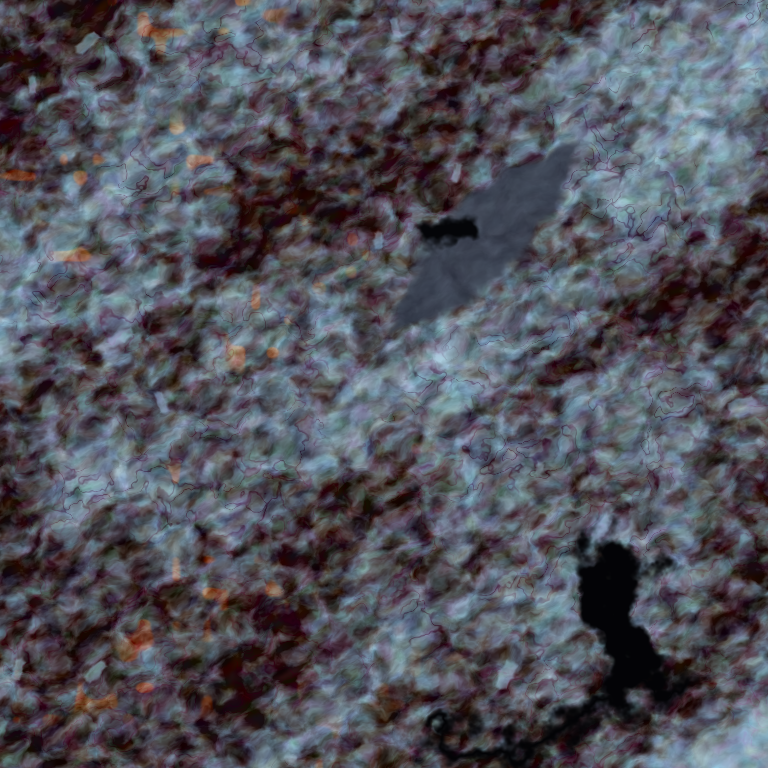
Give the GLSL for this texture, as a Shadertoy shader.

```glsl
float hash(vec2 p) {
    vec3 q = fract(p.xyx * vec3(0.1031, 0.1030, 0.0973));
    q += dot(q, q.yzx + 33.33);
    return fract((q.x + q.y) * q.z);
}

float noise(vec2 p) {
    vec2 i = floor(p), f = fract(p);
    f = f * f * (3.0 - 2.0 * f);
    return mix(mix(hash(i), hash(i + vec2(1, 0)), f.x),
               mix(hash(i + vec2(0, 1)), hash(i + vec2(1, 1)), f.x), f.y);
}

float fbm(vec2 p) {
    float sum = 0.0, amp = 0.533;
    for (int i = 0; i < 4; i++) {
        sum += amp * noise(p);
        p = mat2(1.6, 1.2, -1.2, 1.6) * p + 17.3;
        amp *= 0.5;
    }
    return sum;
}

vec2 turn(vec2 p, float a) {
    return vec2(cos(a) * p.x + sin(a) * p.y, cos(a) * p.y - sin(a) * p.x);
}

float blob(vec2 p, vec2 centre, vec2 size) {
    vec2 d = (p - centre) / size;
    return exp(-dot(d, d));
}

float segment(vec2 p, vec2 a, vec2 b) {
    vec2 d = b - a;
    return length(p - a - d * clamp(dot(p - a, d) / dot(d, d), 0.0, 1.0));
}

// Coverage of sparse angular slivers, one at most per cell
float slivers(vec2 p) {
    float cover = 0.0;
    for (int k = 0; k < 9; k++) {
        vec2 cell = floor(p * 11.0) + vec2(k % 3 - 1, k / 3 - 1);
        vec2 centre = (cell + 0.2 + 0.6 * vec2(hash(cell + 3.1), hash(cell + 8.7))) / 11.0;
        vec2 d = abs(turn(p - centre, 0.4 + 1.4 * hash(cell + 5.3)));
        vec2 size = vec2(0.011, 0.005) * (0.7 + 1.1 * hash(cell + 9.9));
        float edge = max(d.x - size.x, d.y - size.y) + 0.3 * min(d.x, d.y);
        cover = max(cover, step(0.83, hash(cell)) * (1.0 - smoothstep(-0.001, 0.004, edge)));
    }
    return cover;
}

void mainImage(out vec4 fragColor, in vec2 fragCoord) {
    vec2 uv = fragCoord / iResolution.xy;
    vec2 warp = vec2(fbm(uv * 7.0 + 4.0), fbm(uv * 7.0 + 31.0)) - 0.5;
    vec2 ragged = vec2(fbm(uv * 30.0 + 9.0), fbm(uv * 30.0 + 52.0)) - 0.5;
    vec2 p = uv + 0.16 * warp + 0.05 * ragged;
    vec2 bed = turn(p, 0.64);

    // Broad pale and dark bedding
    float tone = 0.40 + 0.14 * cos((bed.y - 0.15) * 16.5);
    tone += 1.0 * (fbm(bed * vec2(6.0, 11.0) + 12.0) - 0.5);
    tone += 0.26 * blob(p, vec2(0.53, 0.45), vec2(0.16, 0.09));
    tone += 0.20 * blob(p, vec2(0.10, 0.66), vec2(0.22, 0.16));
    tone += 0.24 * blob(p, vec2(0.83, 0.86), vec2(0.20, 0.13));
    tone -= 0.25 * blob(p, vec2(0.13, 0.17), vec2(0.30, 0.17));
    tone -= 0.25 * blob(p, vec2(0.38, 0.85), vec2(0.14, 0.18));
    tone -= 0.20 * blob(p, vec2(0.93, 0.56), vec2(0.16, 0.12));
    float pale = smoothstep(0.35, 0.7, tone);

    // Fine crystals and winding dark threads
    vec2 fine = turn(uv, 0.5) * vec2(0.8, 1.15) + 0.02 * ragged;
    float grain = fbm(fine * 62.0 + 70.0) - 0.5;
    float thread = 1.0 - smoothstep(0.0, 0.11, abs(noise(fine * 75.0 + 2.5 * ragged) - 0.42));
    thread *= smoothstep(0.35, 0.65, noise(fine * 24.0 + 41.0));
    tone += grain * mix(1.35, 1.0, pale) - thread * mix(0.08, 0.26, pale);

    // Smooth pale corner and slivers
    float corner = 1.0 - smoothstep(-0.54, -0.47, bed.y);
    tone = mix(tone, 0.95 + 0.5 * grain, corner * 0.85);
    tone = mix(tone, 0.83 + 0.5 * grain, slivers(uv + 0.015 * ragged) * 0.75);
    tone = clamp(tone, -0.1, 1.12);

    // Slate blue ramp, brown in the shadows, with tinted crystals
    vec3 color = mix(vec3(0.12, 0.10, 0.13), vec3(0.59, 0.70, 0.77), tone);
    float brown = 1.0 - smoothstep(0.2, 0.75, tone);
    color += vec3(0.035, -0.012, -0.035) * brown * (1.0 - pale);
    vec3 tint = vec3(noise(fine * 85.0 + 5.0), noise(fine * 85.0 + 25.0), noise(fine * 85.0 + 45.0));
    color += (tint - 0.5) * vec3(0.11, 0.07, 0.10);
    color += vec3(0.03, -0.025, 0.01) * thread;

    // Rusty flecks, mostly on the left
    float rust = smoothstep(0.70, 0.86, noise(uv * 48.0 + 90.0)) * smoothstep(0.55, 0.75, noise(uv * 9.0 + 63.0));
    color += vec3(0.22, 0.06, -0.06) * rust * (1.0 - smoothstep(0.3, 0.7, uv.x));

    // Grey tapered crystal with a black tip
    vec2 c = turn(uv + 0.025 * ragged - vec2(0.67, 0.73), 0.78);
    float lozenge = abs(c.y) + 0.18 * c.x + 1.6 * c.x * c.x - 0.043;
    vec3 slate = vec3(0.23, 0.26, 0.32) + 0.10 * grain + 0.05 * c.x;
    color = mix(color, slate, (1.0 - smoothstep(-0.006, 0.01, lozenge)) * 0.93);
    float tip = segment(uv + 0.05 * ragged, vec2(0.565, 0.685), vec2(0.61, 0.705));
    color = mix(color, vec3(0.015, 0.02, 0.03), 1.0 - smoothstep(0.008, 0.022, tip));

    // Opaque patch with a broken tail
    vec2 ink = uv + 0.16 * warp + 0.12 * ragged;
    float opaque = min(segment(ink, vec2(0.80, 0.24), vec2(0.84, 0.14)) - 0.045,
                       segment(ink, vec2(0.58, 0.01), vec2(0.92, 0.15)) - 0.014);
    color = mix(color, vec3(0.01, 0.012, 0.022), 1.0 - smoothstep(-0.015, 0.022, opaque));

    fragColor = vec4(clamp(color, 0.0, 1.0), 1.0);
}
```
